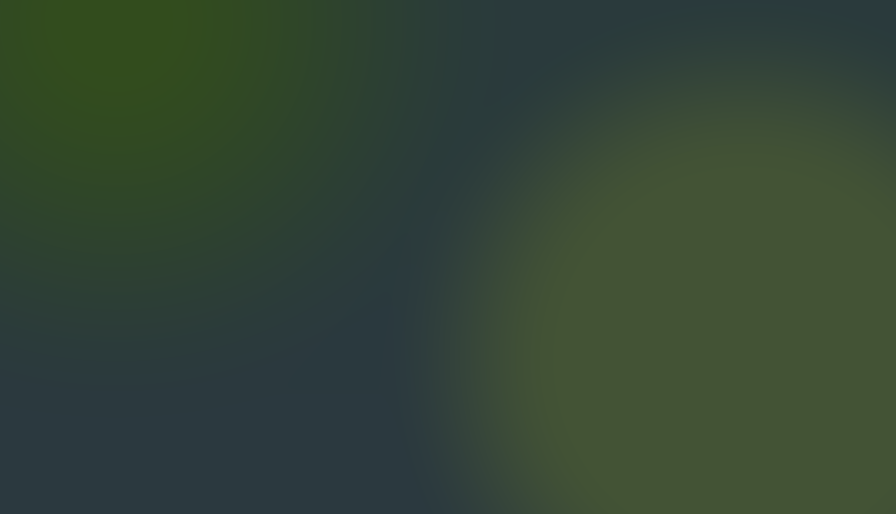
A WebGL 2 fragment shader for this background:

```glsl
#version 300 es
precision highp float;
// Two soft glows over a dark slate backdrop: a deep green one at the upper left
// and a broad olive disc at the lower right. Each is a radial smoothstep falloff
// blended over a vertical gradient, measured in units of the canvas height.

uniform vec2 u_resolution;
out vec4 fragColor;

// Backdrop
const vec3 SLATE_LOW = vec3(0.167, 0.222, 0.246);
const vec3 SLATE_HIGH = vec3(0.163, 0.228, 0.234);

// Glows: centre as a fraction of the canvas, radii in canvas heights
const vec3 GREEN = vec3(0.197, 0.300, 0.112);
const vec2 GREEN_CENTER = vec2(0.13, 0.96);
const vec2 GREEN_RADII = vec2(0.03, 0.80);

const vec3 OLIVE = vec3(0.262, 0.325, 0.207);
const vec2 OLIVE_CENTER = vec2(0.833, 0.30);
const vec2 OLIVE_RADII = vec2(0.35, 0.72);

// Coverage of a glow: 1 inside radii.x, fading smoothly to 0 at radii.y
float glow(vec2 uv, vec2 center, vec2 radii) {
    float aspect = u_resolution.x / u_resolution.y;
    float dist = length((uv - center) * vec2(aspect, 1.0));
    return 1.0 - smoothstep(radii.x, radii.y, dist);
}

void main() {
    vec2 uv = gl_FragCoord.xy / u_resolution;

    vec3 color = mix(SLATE_LOW, SLATE_HIGH, smoothstep(0.1, 0.9, uv.y));
    color = mix(color, GREEN, glow(uv, GREEN_CENTER, GREEN_RADII));
    color = mix(color, OLIVE, glow(uv, OLIVE_CENTER, OLIVE_RADII));

    fragColor = vec4(color, 1.0);
}
```
